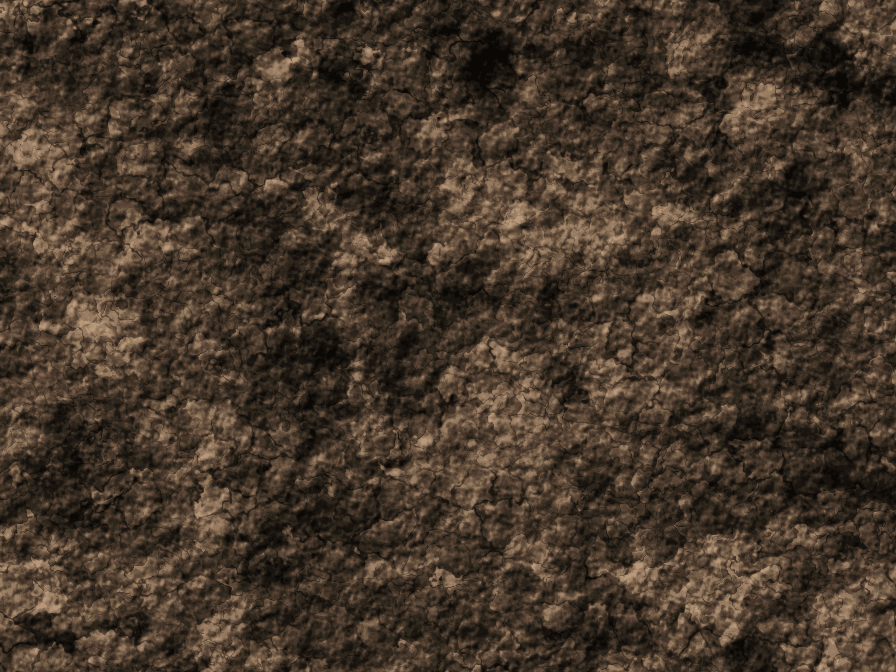
A WebGL 1 fragment shader for this texture:

```glsl
precision highp float;
// Rough brown earth: warped cellular crumbs, side-lit fractal relief, dark pits
// and pale crusts with ragged strands. All layers add up to one roughly normal
// tone value, which is then looked up in a ramp of earth colours.

uniform vec2 u_resolution;

const vec2 TO_LIGHT = vec2(-0.55, 0.83);

float hash(vec2 p) {
  vec3 q = fract(p.xyx * 0.1031);
  q += dot(q, q.yzx + 33.33);
  return fract((q.x + q.y) * q.z);
}

vec2 hash2(vec2 p) {
  return vec2(hash(p), hash(p + vec2(71.7, 19.3)));
}

// Value noise in -1..1
float noise(vec2 p) {
  vec2 cell = floor(p);
  vec2 f = fract(p);
  vec2 w = f * f * (3.0 - 2.0 * f);
  float low = mix(hash(cell), hash(cell + vec2(1.0, 0.0)), w.x);
  float high = mix(hash(cell + vec2(0.0, 1.0)), hash(cell + 1.0), w.x);
  return 2.0 * mix(low, high, w.y) - 1.0;
}

// Fractal noise scaled to about unit variance
float fbm(vec2 p, float gain) {
  const mat2 TURN = mat2(1.62, 1.21, -1.21, 1.62);
  float sum = 0.0;
  float power = 0.0;
  float amplitude = 1.0;
  for (int i = 0; i < 4; i++) {
    sum += amplitude * noise(p);
    power += amplitude * amplitude;
    amplitude *= gain;
    p = TURN * p + 17.3;
  }
  return sum / (0.43 * sqrt(power));
}

// Crumb layer: x = gap to the cell border, y = tone of the tilted facet
vec2 crumbs(vec2 p) {
  vec2 cell = floor(p);
  float nearest = 8.0;
  float second = 8.0;
  vec2 toSeed = vec2(0.0);
  vec2 seedCell = cell;
  for (int y = -1; y <= 1; y++) {
    for (int x = -1; x <= 1; x++) {
      vec2 c = cell + vec2(float(x), float(y));
      vec2 offset = p - c - hash2(c);
      float d = length(offset);
      if (d < nearest) {
        second = nearest;
        nearest = d;
        toSeed = offset;
        seedCell = c;
      } else {
        second = min(second, d);
      }
    }
  }
  vec2 tilt = TO_LIGHT + 1.6 * (hash2(seedCell + 5.5) - 0.5);
  float tone = 2.0 * hash(seedCell + 31.0) - 1.0 + 1.3 * dot(toSeed, tilt);
  float gap = second - nearest;
  return vec2(gap, tone * smoothstep(0.0, 0.14, gap));
}

// Brightness of a fractal surface lit from the upper left
float relief(vec2 p, float frequency, float reach) {
  float here = fbm(p * frequency, 0.62);
  float ahead = fbm((p + TO_LIGHT * reach) * frequency, 0.62);
  return here - ahead;
}

// Thin ragged strands, 1 on the strand and 0 away from it
float strands(vec2 p, float width) {
  return 1.0 - smoothstep(width * 0.4, width, abs(noise(p) + 0.4 * noise(p * 2.3)));
}

vec3 earthColor(float tone) {
  vec3 c = vec3(0.04, 0.03, 0.02);
  c = mix(c, vec3(0.10, 0.08, 0.06), smoothstep(-2.5, -1.4, tone));
  c = mix(c, vec3(0.18, 0.15, 0.11), smoothstep(-1.4, -0.55, tone));
  c = mix(c, vec3(0.27, 0.21, 0.16), smoothstep(-0.55, 0.11, tone));
  c = mix(c, vec3(0.36, 0.28, 0.22), smoothstep(0.11, 0.69, tone));
  c = mix(c, vec3(0.46, 0.37, 0.28), smoothstep(0.69, 1.23, tone));
  c = mix(c, vec3(0.59, 0.48, 0.38), smoothstep(1.23, 1.81, tone));
  return mix(c, vec3(0.72, 0.60, 0.48), smoothstep(1.9, 3.0, tone));
}

void main() {
  vec2 p = gl_FragCoord.xy / u_resolution.y;

  // Warp breaks the crumbs into torn shapes
  vec2 warp = vec2(fbm(p * 26.0, 0.65), fbm(p * 26.0 + 40.0, 0.65));
  vec2 q = p + 0.0075 * warp;
  vec2 coarse = crumbs(mat2(0.9, 0.25, -0.3, 1.0) * q * 19.0);
  vec2 fine = crumbs(mat2(0.8, -0.3, 0.35, 1.0) * q * 42.0 + 9.0);

  // Broad patches, pits and crusts
  float patches = fbm(p * 7.0 + 3.0, 0.6);
  float pits = smoothstep(1.0, 1.9, fbm(q * vec2(8.0, 5.5) + 60.0, 0.45));
  float crust = smoothstep(0.8, 1.6, fbm(q * 6.0 + 90.0, 0.5));

  // Cracks open only in places
  float open = smoothstep(-0.5, 0.7, noise(p * 15.0 + 11.0));
  float cracks = open * (1.0 - smoothstep(0.02, 0.17, coarse.x));
  cracks += 0.6 * (1.0 - open) * (1.0 - smoothstep(0.02, 0.2, fine.x));

  float tone = 0.16 + 0.42 * patches + 0.36 * coarse.y + 0.42 * fine.y;
  tone += 1.1 * relief(p, 24.0, 0.006) + 0.24 * fbm(p * 75.0 + 5.0, 0.8);
  tone -= 1.3 * cracks + 1.25 * pits;
  tone += crust * (0.5 + 0.7 * strands(q * 34.0, 0.3));

  gl_FragColor = vec4(earthColor(tone), 1.0);
}
```
